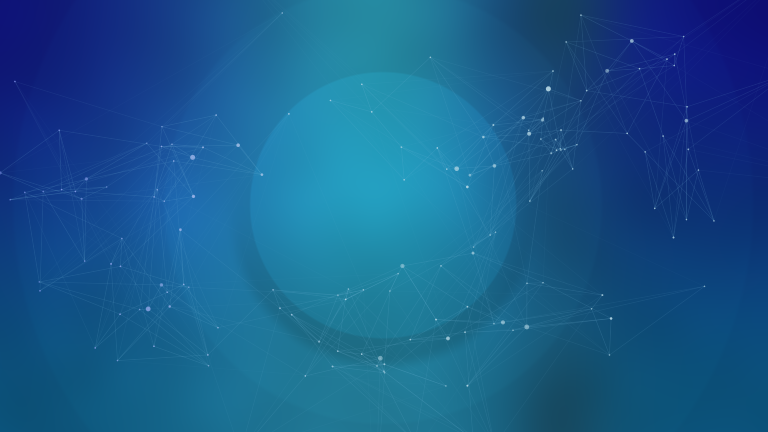
A Shadertoy shader for this background:

```glsl
// Blue-teal abstract backdrop: a glowing disc with faint concentric rings,
// covered by a web of fine links. Colour comes from Gaussian glows and gradient
// noise; the web joins hashed nodes that gather around a few cluster centres.

const int CLUSTERS = 13;
const int NODES = CLUSTERS * 12;

// Ordered so that consecutive clusters are neighbours.
const vec2 clusterCentre[CLUSTERS] = vec2[](
    vec2(0.14, 0.56), vec2(0.46, 0.65), vec2(0.27, 0.37), vec2(0.44, 0.34),
    vec2(0.81, 0.32), vec2(0.89, 0.16), vec2(1.01, 0.25), vec2(1.23, 0.35),
    vec2(1.04, 0.61), vec2(1.20, 0.72), vec2(1.30, 0.65), vec2(1.48, 0.84),
    vec2(1.64, 0.65));

vec2 hash2(vec2 p) {
    vec3 q = fract(p.xyx * vec3(0.1031, 0.1030, 0.0973));
    q += dot(q, q.yzx + 33.33);
    return fract((q.xx + q.yz) * q.zy);
}

float gradientNoise(vec2 p) {
    vec2 i = floor(p), f = fract(p);
    vec2 u = f * f * f * (f * (f * 6.0 - 15.0) + 10.0);
    vec2 e = vec2(0.0, 1.0);
    float a = dot(hash2(i) * 2.0 - 1.0, f);
    float b = dot(hash2(i + e.yx) * 2.0 - 1.0, f - e.yx);
    float c = dot(hash2(i + e.xy) * 2.0 - 1.0, f - e.xy);
    float d = dot(hash2(i + e.yy) * 2.0 - 1.0, f - e.yy);
    return mix(mix(a, b, u.x), mix(c, d, u.x), u.y);
}

float glow(vec2 offset, vec2 size) {
    vec2 q = offset / size;
    return exp(-dot(q, q));
}

float segmentDistance(vec2 p, vec2 a, vec2 b) {
    vec2 pa = p - a, ba = b - a;
    return length(pa - ba * clamp(dot(pa, ba) / dot(ba, ba), 0.0, 1.0));
}

// Filled coverage of a shape of the given half width, one pixel soft.
float coverage(float dist, float halfWidth, float pixel) {
    return clamp((halfWidth - dist) / pixel + 0.5, 0.0, 1.0);
}

vec2 nodePosition(int i) {
    vec2 o = hash2(vec2(float(i) + 1.0, 17.0)) * 2.0 - 1.0;
    float spread = i % 4 == 0 ? 0.42 : 0.18;
    return clusterCentre[i % CLUSTERS] + o * length(o) * spread;
}

vec3 backdrop(vec2 p, float pixel) {
    // Indigo top corners over a teal-blue floor
    vec3 col = mix(vec3(0.04, 0.32, 0.48), vec3(0.05, 0.05, 0.46), smoothstep(0.0, 1.0, p.y));

    // Wide teal column, with a bluer left and a dusky band on the right
    float width = p.x < 0.86 ? 0.50 : 0.44;
    col = mix(col, vec3(0.13, 0.46, 0.57), exp(-pow((p.x - 0.86) / width, 2.0)));
    col += vec3(0.02, 0.05, 0.09) * glow(p - vec2(0.42, 0.55), vec2(0.30, 0.32));
    float dusk = 0.35 + 0.45 * smoothstep(0.15, 0.5, abs(p.y - 0.5));
    col = mix(col, vec3(0.09, 0.25, 0.33), dusk * exp(-pow((p.x - 1.29) / 0.13, 2.0)));
    col += vec3(0.01, 0.04, 0.02) * glow(p - vec2(0.90, 0.95), vec2(0.22, 0.25));

    // Soft cloud texture
    float cloud = gradientNoise(p * 3.0) + 0.5 * gradientNoise(p * 6.0 + 7.0);
    col *= 1.0 + 0.14 * cloud;

    // Faint outer rings and the shadow under the disc
    vec2 q = p - vec2(0.887, 0.525);
    float r = length(q);
    col += vec3(0.004, 0.016, 0.016) * smoothstep(0.512, 0.500, r);
    col += vec3(0.000, 0.012, 0.012) * smoothstep(0.862, 0.850, r);
    float shadow = smoothstep(0.37, 0.33, length(q + vec2(0.0, 0.02)));
    col *= 1.0 - 0.13 * shadow * smoothstep(0.05, -0.25, q.y);

    // Luminous disc
    float disc = coverage(r, 0.308, pixel + 0.002);
    col += disc * vec3(0.005, 0.045, 0.055);
    col += vec3(0.0, 0.09, 0.10) * glow(q - vec2(-0.01, 0.03), vec2(0.23, 0.25));
    return col;
}

void mainImage(out vec4 fragColor, in vec2 fragCoord) {
    float pixel = 1.0 / iResolution.y;
    vec2 p = fragCoord * pixel;
    p.x += 0.5 * (16.0 / 9.0 - iResolution.x * pixel);
    vec3 col = backdrop(p, pixel);

    // Each node links inside its cluster and on to the next one
    float web = 0.0, dots = 0.0;
    for (int i = 0; i < NODES; i++) {
        vec2 a = nodePosition(i);
        for (int k = 0; k < 3; k++) {
            int hop = k == 0 ? CLUSTERS : k == 1 ? 3 * CLUSTERS : CLUSTERS + 1;
            vec2 b = nodePosition((i + hop) % NODES);
            float strength = 0.04 + 0.16 * smoothstep(0.55, 0.08, distance(a, b));
            strength *= smoothstep(1.0, 0.7, distance(a, b));
            web += strength * coverage(segmentDistance(p, a, b), 0.0006, pixel);
        }
        vec2 h = hash2(vec2(float(i), 61.0));
        float radius = 0.0017 + 0.0045 * pow(h.x, 9.0);
        dots = max(dots, coverage(distance(p, a), radius, pixel) * (0.5 + 0.4 * h.y));
    }
    vec3 dotColour = mix(vec3(0.50, 0.56, 0.92), vec3(0.72, 0.85, 0.90), smoothstep(0.0, 0.9, p.x));
    col = mix(col, vec3(0.46, 0.72, 0.86), 1.0 - exp(-web));
    col = mix(col, dotColour, dots);
    fragColor = vec4(col, 1.0);
}
```
